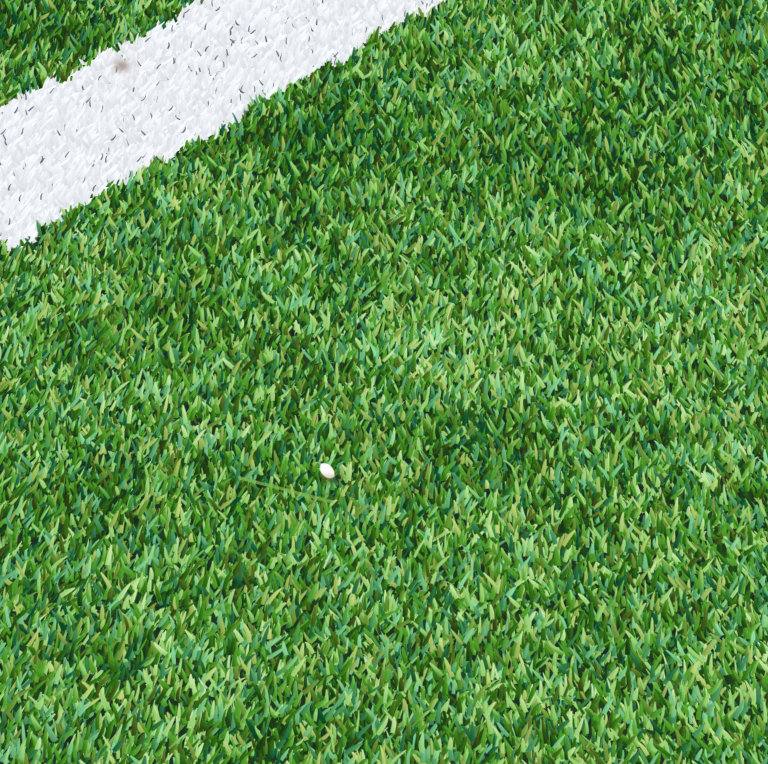
Reproduce this texture procedurally as a WebGL 2 fragment shader.

```glsl
#version 300 es
precision highp float;

uniform vec2 u_resolution;
out vec4 fragColor;

float hash(vec2 p) {
    return fract(sin(dot(p, vec2(127.1, 311.7))) * 43758.5453);
}

float noise(vec2 p) {
    vec2 i = floor(p), f = fract(p);
    f = f * f * (3.0 - 2.0 * f);
    return mix(mix(hash(i), hash(i + vec2(1, 0)), f.x),
               mix(hash(i + vec2(0, 1)), hash(i + vec2(1, 1)), f.x), f.y);
}

// Painted diagonal stripe: 1 inside, 0 on the lawn
float stripe(vec2 p) {
    float wobble = 0.022 * (noise(p * 45.0) - 0.5);
    float low = p.y - 0.672 - 0.575 * p.x + wobble;
    float high = 0.857 + 0.56 * p.x - p.y + wobble;
    return smoothstep(-0.003, 0.003, min(low, high));
}

// Soft patch of light or shade
float patchAt(vec2 p, vec2 center, vec2 radius) {
    vec2 d = (p - center) / radius;
    return exp(-dot(d, d));
}

// Broad light and shade across the lawn
float lawnTone(vec2 p) {
    float tone = 0.10 * (noise(p * 9.0) - 0.5) + 0.22 * (noise(p * 23.0 + 5.0) - 0.5);
    tone -= 0.15 * patchAt(p, vec2(0.74, 0.79), vec2(0.24, 0.09));
    tone -= 0.15 * patchAt(p, vec2(0.40, 0.83), vec2(0.12, 0.07));
    tone -= 0.14 * patchAt(p, vec2(0.08, 0.97), vec2(0.15, 0.10));
    tone -= 0.10 * patchAt(p, vec2(0.66, 0.40), vec2(0.12, 0.05));
    tone -= 0.10 * patchAt(p, vec2(0.08, 0.36), vec2(0.14, 0.06));
    tone += 0.07 * patchAt(p, vec2(0.75, 0.56), vec2(0.40, 0.13));
    return tone + 0.06 * patchAt(p, vec2(0.92, 0.12), vec2(0.30, 0.20));
}

vec3 grassColor(float tone, float hue) {
    vec3 c = mix(vec3(0.09, 0.21, 0.09), vec3(0.18, 0.41, 0.07), smoothstep(0.0, 0.26, tone));
    c = mix(c, vec3(0.31, 0.61, 0.16), smoothstep(0.24, 0.50, tone));
    c = mix(c, vec3(0.61, 0.82, 0.46), smoothstep(0.52, 0.78, tone));
    c = mix(c, vec3(0.80, 0.91, 0.66), smoothstep(0.80, 1.05, tone));
    vec3 cool = mix(vec3(0.03, 0.30, 0.17), vec3(0.54, 0.86, 0.62), tone);
    vec3 olive = mix(vec3(0.20, 0.26, 0.04), vec3(0.76, 0.82, 0.42), tone);
    c = mix(c, cool, 0.9 * smoothstep(0.68, 0.80, hue));
    return mix(c, olive, 0.7 * smoothstep(0.24, 0.12, hue));
}

void main() {
    vec2 p = gl_FragCoord.xy / u_resolution;
    float aa = 1.0 / min(u_resolution.x, u_resolution.y);

    // Blades shrink gently towards the top
    float scale = 1.0 + 0.35 * p.y;
    vec2 q = vec2((p.x - 0.5) * scale, p.y * (1.0 + 0.175 * p.y));
    vec2 cell = vec2(0.0155, 0.026);

    // Soil and paint under the blades
    vec3 soil = mix(vec3(0.10, 0.15, 0.14), vec3(0.14, 0.32, 0.10), noise(p * 110.0));
    vec3 color = mix(soil, vec3(0.88, 0.90, 0.92), stripe(p));

    // Overlapping layers of blades, far rows first
    for (int layer = 0; layer < 9; layer++) {
        float depth = float(layer) / 8.0;
        vec2 shift = vec2(0.37, 0.61) * float(layer);
        vec2 home = floor(q / cell + shift);
        for (int j = 1; j >= -1; j--) {
            for (int i = -1; i <= 1; i++) {
                vec2 id = home + vec2(i, j);
                vec2 key = id + 53.0 * float(layer);
                float r1 = hash(key), r2 = hash(key + 17.3);
                float r3 = hash(key + 41.9), r4 = hash(key + 73.1);
                vec2 d = q - (id + vec2(r1, r2) - shift) * cell;
                vec2 center = p - d / scale;

                float painted = step(0.5, stripe(center));
                float speck = painted * step(0.87, r4) * step(0.6, depth);
                float size = mix(1.0, 0.36, speck);
                float angle = 0.10 + 2.0 * (r3 - 0.5) * (0.45 + abs(r3 - 0.5));
                vec2 dir = vec2(sin(angle), cos(angle));
                float halfLength = size * mix(0.0065, 0.0150, r4);
                float along = dot(d, dir) / halfLength;
                float across = d.x * dir.y - d.y * dir.x + 0.003 * (r1 - 0.5) * along * along;
                float width = size * mix(0.0015, 0.0034, r2) * (1.0 - 0.3 * along - 0.35 * along * along);
                float edge = max(abs(across) - width, (abs(along) - 1.0) * halfLength);
                float cover = smoothstep(aa, -aa, edge / scale);

                float tone = 0.86 * hash(key + 97.7) + 0.10 * depth + lawnTone(center);
                tone += 0.10 * along + 0.08 * clamp(across / 0.003, -1.0, 1.0);
                vec3 blade = grassColor(clamp(tone, 0.0, 1.0), hash(key + 131.3));
                vec3 paint = vec3(0.92, 0.935, 0.95) + 0.11 * (r3 - 0.4) + 0.03 * along;
                paint = mix(paint, vec3(0.36, 0.40, 0.44), speck);
                color = mix(color, mix(blade, paint, painted), cover);
            }
        }
    }

    // Pale fallen stem, white pebble and brown fleck
    float stem = abs(p.y - 0.375 + 0.26 * (p.x - 0.31)) + 0.03 * smoothstep(0.06, 0.075, abs(p.x - 0.372));
    color = mix(color, vec3(0.53, 0.73, 0.32), 0.7 * smoothstep(aa, -aa, stem - 0.0022));
    color = mix(color, vec3(0.12, 0.22, 0.10), 0.7 * patchAt(p, vec2(0.433, 0.372), vec2(0.010, 0.006)));
    vec2 r = mat2(0.75, -0.66, 0.66, 0.75) * (p - vec2(0.426, 0.384));
    float pebble = (length(r / vec2(0.0075, 0.0115)) - 1.0) * 0.009;
    pebble = min(pebble, (length(r.yx / vec2(0.0115, 0.0075)) - 1.0) * 0.009);
    vec3 stone = mix(vec3(0.90, 0.80, 0.76), vec3(0.99), smoothstep(0.374, 0.384, p.y));
    color = mix(color, stone, smoothstep(aa, -aa, pebble));
    color = mix(color, vec3(0.62, 0.55, 0.52), 0.8 * patchAt(p, vec2(0.159, 0.914), vec2(0.010, 0.008)));

    fragColor = vec4(clamp(color, 0.0, 1.0), 1.0);
}
```
